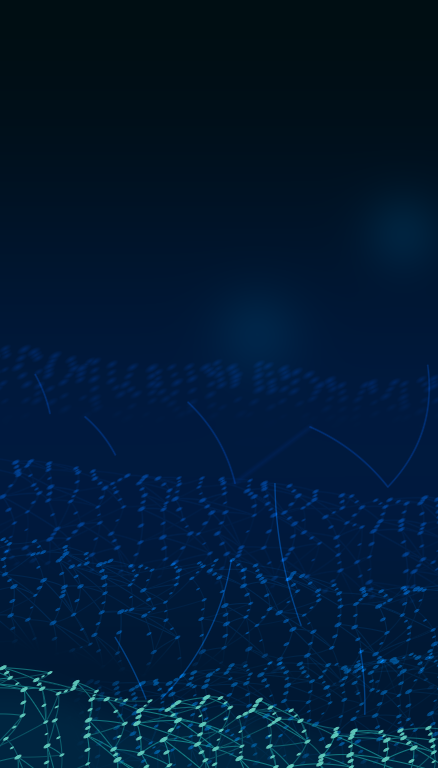
Give the GLSL for this background, as a Shadertoy shader.

```glsl
// Deep blue gradient with soft glows above receding bands of dotted wire mesh, teal in front.

float hash(vec2 p) {
    vec3 q = fract(vec3(p.xyx) * vec3(0.1031, 0.1030, 0.0973));
    q += dot(q, q.yzx + 33.33);
    return fract((q.x + q.y) * q.z);
}

// Antialiased coverage of a shape of given half width
float cover(float dist, float halfWidth, float soft) {
    return clamp((halfWidth - dist) / soft + 0.5, 0.0, 1.0);
}

// Distance to a segment that bows sideways in the middle
float arcDist(vec2 p, vec2 a, vec2 b, float bow) {
    vec2 ab = b - a, side = normalize(vec2(-ab.y, ab.x));
    float t = clamp(dot(p - a, ab) / dot(ab, ab), 0.0, 1.0);
    return length(p - a - ab * t - side * bow * 4.0 * t * (1.0 - t));
}

// Small slanted ellipse
float dotDist(vec2 d) {
    return length(vec2(d.x * 0.8 - d.y * 0.35, d.y * 1.15 - d.x * 0.3));
}

// ridge = height, slope, wave; grid = cell width, rows, depth
float ridgeY(float x, vec3 ridge) {
    return ridge.x + ridge.y * x + ridge.z * sin(22.0 * x + 0.8);
}

vec2 node(vec2 id, vec3 ridge, vec3 grid, float seed) {
    vec2 jitter = vec2(hash(id + seed), hash(id + seed + 57.0)) - 0.5;
    float x = (id.x + 0.5 + jitter.x * 0.85) * grid.x;
    float row = max(id.y + 0.4 + jitter.y * 0.9, 0.0);
    return vec2(x, ridgeY(x, ridge) - grid.z * pow(row / grid.y, 1.7));
}

// Returns line coverage in x and dot coverage in y
vec2 mesh(vec2 p, vec3 ridge, vec3 grid, float radius, float soft, float seed) {
    float depth = ridgeY(p.x, ridge) - p.y;
    if (depth < -0.02 || depth > grid.z * 1.15) return vec2(0.0);
    float row = grid.y * pow(max(depth, 0.0) / grid.z, 1.0 / 1.7);
    vec2 cell = floor(vec2(p.x / grid.x, row)), ink = vec2(0.0);
    for (int j = -2; j <= 2; j++)
    for (int i = -2; i <= 2; i++) {
        vec2 id = cell + vec2(i, j);
        if (id.y < 0.0) continue;
        float pick = hash(id + seed + 91.0);
        vec2 a = node(id, ridge, grid, seed);
        vec2 below = node(id + vec2(0, 1), ridge, grid, seed);
        vec2 beside = node(id + vec2(1, 0), ridge, grid, seed);
        vec2 across = node(id + vec2(floor(pick * 5.0) - 2.0, 1), ridge, grid, seed);
        float line = arcDist(p, a, across, 0.001);
        line = min(line, arcDist(p, a, below, 0.002));
        if (pick > 0.35) line = min(line, arcDist(p, a, beside, 0.001));
        ink.x = max(ink.x, cover(line, 0.0007, soft) * (0.45 + 0.55 * pick));
        // Beads at the node and halfway down the strand
        float bead = min(dotDist(p - a), dotDist(p - mix(a, below, 0.5)) + radius * 0.25);
        ink.y = max(ink.y, cover(bead, radius * (0.7 + 0.5 * pick), soft));
    }
    return ink * (1.0 - smoothstep(0.75, 1.15, depth / grid.z));
}

void mainImage(out vec4 fragColor, in vec2 fragCoord) {
    vec2 p = fragCoord / iResolution.y;
    float px = 1.0 / iResolution.y;

    // Night gradient
    vec3 col = mix(vec3(0.0, 0.1, 0.245), vec3(0.0, 0.053, 0.075), smoothstep(0.42, 0.98, p.y));
    col = mix(vec3(0.0, 0.095, 0.2), col, smoothstep(0.1, 0.38, p.y));

    // Two out of focus glows
    vec2 g1 = (p - vec2(0.525, 0.698)) / 0.052, g2 = (p - vec2(0.335, 0.567)) / 0.058;
    col += vec3(0.0, 0.06, 0.085) * exp(-dot(g1, g1));
    col += vec3(0.0, 0.055, 0.07) * exp(-dot(g2, g2));

    // Blurred far band
    vec2 ink = mesh(p, vec3(0.542, -0.07, 0.008), vec3(0.02, 4.0, 0.1), 0.0032, 0.006, 3.0);
    col += vec3(0.0, 0.055, 0.15) * ink.y * (1.0 - smoothstep(0.02, 0.09, 0.53 - p.y));

    // Long bowed strands
    float far = arcDist(p, vec2(0.245, 0.476), vec2(0.306, 0.371), 0.009);
    far = min(far, arcDist(p, vec2(0.404, 0.444), vec2(0.505, 0.366), 0.008));
    far = min(far, arcDist(p, vec2(0.557, 0.524), vec2(0.505, 0.366), 0.02));
    far = min(far, arcDist(p, vec2(0.111, 0.457), vec2(0.15, 0.408), 0.003));
    far = min(far, arcDist(p, vec2(0.046, 0.512), vec2(0.065, 0.462), 0.002));
    col += vec3(0.0, 0.09, 0.23) * cover(far, 0.001, max(px, 0.002));
    float haze = arcDist(p, vec2(0.306, 0.371), vec2(0.404, 0.444), 0.0);
    col += vec3(0.0, 0.025, 0.075) * cover(haze, 0.002, 0.006);
    float near = arcDist(p, vec2(0.358, 0.37), vec2(0.392, 0.186), -0.008);
    near = min(near, arcDist(p, vec2(0.301, 0.27), vec2(0.21, 0.09), 0.016));
    near = min(near, arcDist(p, vec2(0.15, 0.17), vec2(0.19, 0.09), 0.002));
    near = min(near, arcDist(p, vec2(0.469, 0.155), vec2(0.475, 0.07), 0.002));
    col += vec3(0.0, 0.16, 0.32) * cover(near, 0.0009, px);

    // Middle blue bands, brighter as they come closer
    ink = mesh(p, vec3(0.4, -0.09, 0.004), vec3(0.028, 6.0, 0.13), 0.0026, max(px, 0.0022), 17.0);
    col += vec3(0.0, 0.055, 0.12) * ink.x * 0.6 + vec3(0.0, 0.13, 0.28) * ink.y;
    ink = mesh(p, vec3(0.295, -0.11, 0.01), vec3(0.03, 6.0, 0.13), 0.0027, px, 41.0);
    col += vec3(0.0, 0.11, 0.19) * ink.x * 0.55 + vec3(0.0, 0.18, 0.33) * ink.y;
    ink = mesh(p, vec3(0.105, 0.08, 0.006), vec3(0.024, 6.0, 0.13), 0.0027, px, 73.0);
    ink *= smoothstep(0.08, 0.2, p.x);
    col += vec3(0.0, 0.1, 0.17) * ink.x * 0.5 + vec3(0.0, 0.19, 0.32) * ink.y;

    // Bright teal front band
    vec3 frontRidge = vec3(0.125, -0.14, 0.011);
    float frontDepth = ridgeY(p.x, frontRidge) - p.y;
    col += vec3(0.0, 0.05, 0.05) * smoothstep(-0.01, 0.07, frontDepth);
    ink = mesh(p, frontRidge, vec3(0.034, 6.0, 0.16), 0.003, px, 129.0);
    col = mix(col, vec3(0.1, 0.62, 0.62), ink.x * 0.75);
    col = mix(col, vec3(0.4, 0.82, 0.76), ink.y * 0.9);

    fragColor = vec4(col, 1.0);
}
```
